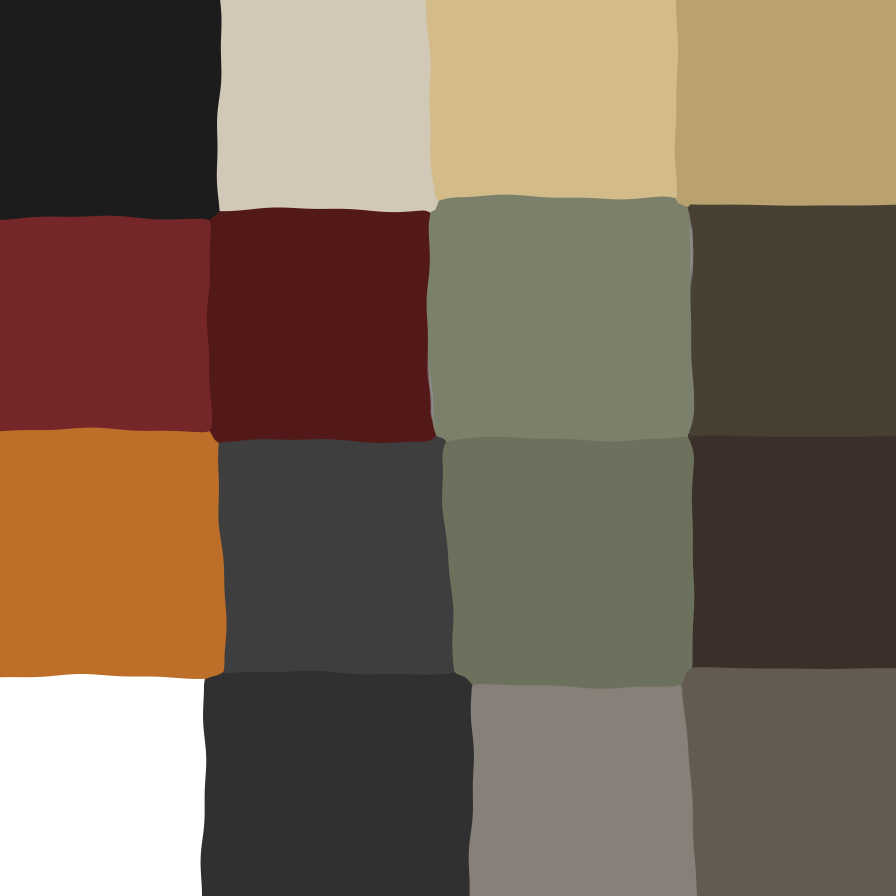
Give the GLSL for this pattern, as a WebGL 2 fragment shader.

```glsl
#version 300 es
precision highp float;

uniform vec2 u_resolution;
out vec4 fragColor;

// Swatch colours, left to right, top row first
const vec3 swatchColor[16] = vec3[16](
    vec3(.11, .11, .11), vec3(.82, .785, .72), vec3(.83, .735, .54), vec3(.725, .635, .44),
    vec3(.455, .15, .155), vec3(.325, .095, .095), vec3(.48, .50, .41), vec3(.285, .25, .205),
    vec3(.74, .43, .16), vec3(.245, .245, .245), vec3(.42, .445, .36), vec3(.23, .19, .16),
    vec3(1., 1., 1.), vec3(.19, .19, .19), vec3(.53, .50, .47), vec3(.39, .355, .31));

// Slanted upright seams: x at the top and bottom of each row
const vec3 seamTop[4] = vec3[4](
    vec3(.246, .475, .755), vec3(.233, .477, .770),
    vec3(.243, .492, .774), vec3(.229, .528, .762));
const vec3 seamBottom[4] = vec3[4](
    vec3(.243, .485, .755), vec3(.234, .480, .774),
    vec3(.253, .508, .773), vec3(.226, .525, .779));

// Level seams: y in each column
const vec4 seamLevel[3] = vec4[3](
    vec4(.757, .766, .780, .771),
    vec4(.520, .508, .510, .513),
    vec4(.245, .249, .234, .254));

const vec4 cornerRadius[4] = vec4[4](
    vec4(.006, 0., 0., 0.), vec4(.010, .008, .034, 0.),
    vec4(.016, 0., .024, 0.), vec4(0., .012, .004, 0.));

// Hand-cut wobble, calmer toward the right
vec2 wobble(vec2 p) {
    vec2 offset = .0020 * sin(p.yx * vec2(31., 27.) + vec2(.7, 2.1))
                + .0008 * sin(p.yx * vec2(83., 71.) + p * 19.);
    return p + offset * (1. - .75 * smoothstep(.68, .85, p.x));
}

float roundedBox(vec2 p, vec2 low, vec2 high, float radius) {
    vec2 q = abs(p - .5 * (low + high)) - .5 * (high - low) + radius;
    return length(max(q, 0.)) + min(max(q.x, q.y), 0.) - radius;
}

// Outer sides lie beyond the canvas, so only inner corners are rounded
float swatchDistance(vec2 p, int row, int col) {
    float top = row == 0 ? 1.2 : seamLevel[max(row - 1, 0)][col];
    float bottom = row == 3 ? -.2 : seamLevel[min(row, 2)][col];
    float rise = clamp((p.y - max(bottom, 0.)) / (min(top, 1.) - max(bottom, 0.)), 0., 1.);
    vec3 seam = mix(seamBottom[row], seamTop[row], rise);
    float left = col == 0 ? -.2 : seam[max(col - 1, 0)];
    float right = col == 3 ? 1.2 : seam[min(col, 2)];
    return roundedBox(p, vec2(left, bottom), vec2(right, top), cornerRadius[row][col]);
}

void main() {
    vec2 uv = gl_FragCoord.xy / u_resolution;
    vec2 p = wobble(uv);
    float pixel = 1. / min(u_resolution.x, u_resolution.y);

    // Nearest swatch wins; the runner-up smooths the seam
    float nearest = 9., second = 9.;
    vec3 nearColor = vec3(0.), secondColor = vec3(0.);
    for (int i = 0; i < 16; i++) {
        float d = swatchDistance(p, i / 4, i % 4);
        if (d < nearest) {
            second = nearest;
            secondColor = nearColor;
            nearest = d;
            nearColor = swatchColor[i];
        } else if (d < second) {
            second = d;
            secondColor = swatchColor[i];
        }
    }
    float cover = clamp(.5 + .5 * (second - nearest) / pixel, 0., 1.);
    vec3 color = mix(secondColor, nearColor, cover);

    // Pale slivers on two sides of the upper green swatch
    vec2 fromCenter = uv - vec2(.625, .64);
    float rim = 1. - smoothstep(.0008, .0022, abs(swatchDistance(p, 1, 2)));
    float reach = smoothstep(.005, .010, fromCenter.x * fromCenter.y)
                * (1. - smoothstep(.10, .115, abs(fromCenter.y)));
    color = mix(color, vec3(.57, .57, .58), .8 * rim * reach);

    fragColor = vec4(color, 1.);
}
```
